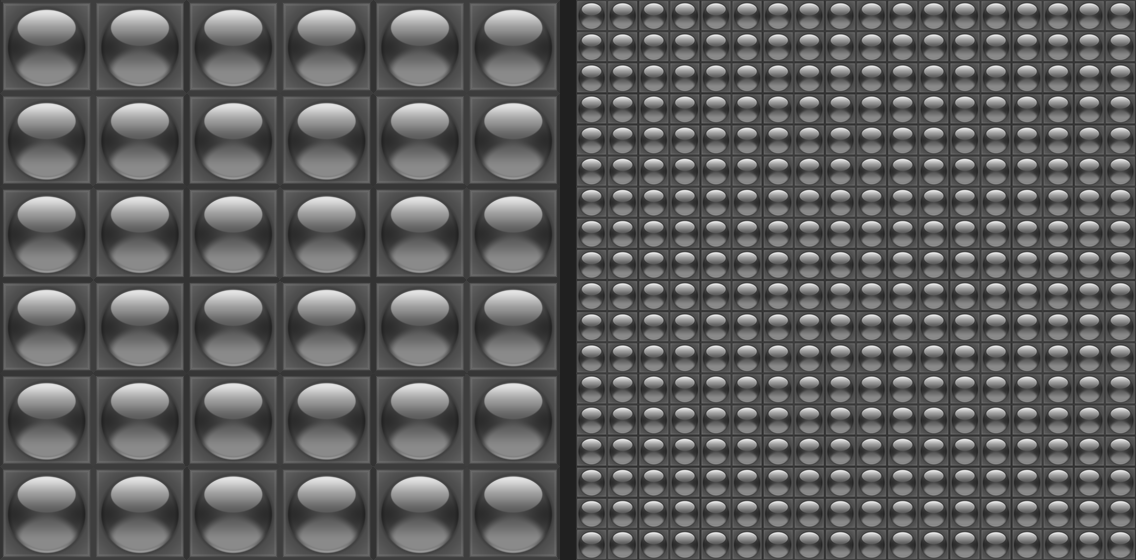
Left: one tile. Right: repeated 3 by 3.
Write a WebGL 1 fragment shader that draws this pattern.

```glsl
precision highp float;

uniform vec2 u_resolution;

const float REPEATS = 6.0;
const float PI = 3.14159265;
const float BALL_RADIUS = 0.414;
const vec2 BALL_CENTER = vec2(0.0, -0.01);

// Approximate signed distance to an axis-aligned ellipse.
float ellipseDistance(vec2 p, vec2 radii) {
  float k = length(p / radii);
  float slope = length(p / (radii * radii));
  return k * (k - 1.0) / max(slope, 0.001);
}

float coverage(float dist, float softness) {
  return 1.0 - smoothstep(-softness, softness, dist);
}

// Groove brightness differs slightly from line to line and wraps.
vec2 grooveShade(vec2 line) {
  float column = 0.5 - 0.5 * cos(PI * line.x);
  float row = 0.5 + 0.5 * cos(2.0 * PI * line.y / REPEATS);
  return 0.2 + 0.045 * vec2(column, row);
}

// Square panel with a faint bevel, surrounded by dark grooves.
float panelShade(vec2 cell, vec2 line, float pixel) {
  vec2 edge = 0.5 - abs(cell);
  float nearest = min(edge.x, edge.y);
  float shade = mix(0.29, 0.37, smoothstep(0.4, 0.66, length(cell)));
  shade += 0.05 * (1.0 - smoothstep(0.0, 0.017, abs(nearest - 0.052)));
  vec2 groove = grooveShade(line);
  float grooveColor = edge.x < edge.y ? groove.x : groove.y;
  float soft = max(0.011, pixel);
  return mix(grooveColor, shade, smoothstep(0.034 - soft, 0.034 + soft, nearest));
}

// Glossy ball in units of its own radius.
float ballShade(vec2 p) {
  float r = length(p);
  float shade = 0.17 + 0.21 * smoothstep(0.0, 0.95, abs(p.y));
  shade += 0.12 * (1.0 - smoothstep(0.0, 0.9, abs(p.x))) * (1.0 - 0.6 * abs(p.y));

  // Soft reflected light in the lower half
  float glow = coverage(ellipseDistance(p - vec2(0.0, -0.58), vec2(0.74, 0.5)), 0.13);
  float glowShade = mix(0.54, 0.37, smoothstep(-0.7, -0.1, p.y));
  shade = mix(shade, glowShade, glow);

  // Darkened outline and bright lower rim
  shade *= 1.0 - 0.22 * smoothstep(0.88, 1.0, r);
  float rim = smoothstep(0.92, 0.97, r) * smoothstep(0.72, 1.0, -p.y);
  return shade + 0.17 * rim;
}

// Bright cap, fading downwards.
float capShade(float y) {
  float upper = mix(0.64, 0.9, smoothstep(0.5, 0.98, y));
  return mix(0.36, upper, smoothstep(0.03, 0.65, y));
}

void main() {
  vec2 grid = gl_FragCoord.xy / u_resolution * REPEATS;
  vec2 cell = fract(grid) - 0.5;
  vec2 line = mod(floor(grid + 0.5), REPEATS);
  float pixel = REPEATS / min(u_resolution.x, u_resolution.y);

  float shade = panelShade(cell, line, pixel);

  // Contact shadow around the ball
  vec2 local = cell - BALL_CENTER;
  float dist = length(local) - BALL_RADIUS;
  shade *= 1.0 - 0.16 * (1.0 - smoothstep(0.0, 0.04, dist));

  vec2 p = local / BALL_RADIUS;
  float ball = ballShade(p);
  float cap = ellipseDistance(p - vec2(0.0, 0.51), vec2(0.75, 0.465));
  ball = mix(ball, capShade(p.y), coverage(cap, max(0.025, pixel / BALL_RADIUS)));
  shade = mix(shade, ball, coverage(dist, max(0.008, pixel)));

  gl_FragColor = vec4(vec3(shade), 1.0);
}
```
